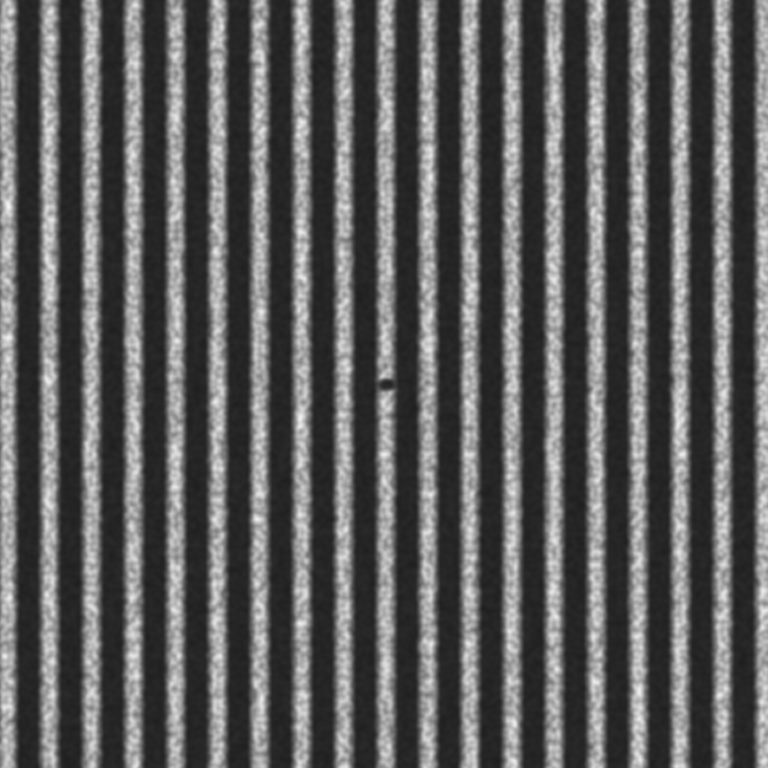
Reproduce this pattern procedurally as a WebGL 2 fragment shader.

```glsl
#version 300 es
precision highp float;

uniform vec2 u_resolution;
out vec4 fragColor;

const float LINE_PITCH = 0.05477;
const float CENTRE_LINE_X = 0.5026;
const float LINE_HALF_WIDTH = 0.01025;
const float EDGE_SOFTNESS = 0.00725;
const vec2 GAP_CENTRE = vec2(0.5036, 0.4990);
const vec2 GAP_RADIUS = vec2(0.0135, 0.0085);
const float DARK_GREY = 0.145;
const float LINE_GREY = 0.72;

// Unit gradient direction for a lattice point
vec2 latticeGradient(vec2 cell) {
    vec3 p = fract(vec3(cell.xyx) * vec3(0.1031, 0.1030, 0.0973));
    p += dot(p, p.yzx + 33.33);
    float angle = 6.28319 * fract((p.x + p.y) * p.z);
    return vec2(cos(angle), sin(angle));
}

// Gradient noise, centred on zero
float gradientNoise(vec2 p) {
    vec2 cell = floor(p);
    vec2 f = fract(p);
    vec2 blend = f * f * f * (f * (f * 6.0 - 15.0) + 10.0);
    float a = dot(latticeGradient(cell), f);
    float b = dot(latticeGradient(cell + vec2(1.0, 0.0)), f - vec2(1.0, 0.0));
    float c = dot(latticeGradient(cell + vec2(0.0, 1.0)), f - vec2(0.0, 1.0));
    float d = dot(latticeGradient(cell + vec2(1.0)), f - vec2(1.0));
    return mix(mix(a, b, blend.x), mix(c, d, blend.x), blend.y);
}

// Fine speckle over broader mottling
float grain(vec2 uv) {
    return 0.24 * gradientNoise(uv * 118.0 + 7.3)
         + 0.18 * gradientNoise(uv * 61.0 + 41.7)
         + 0.07 * gradientNoise(uv * vec2(23.0, 17.0) + 83.1);
}

// Distance to the axis of the nearest vertical line
float lineDistance(float x, float axisX, float pitch) {
    return abs(fract((x - axisX) / pitch + 0.5) - 0.5) * pitch;
}

// Soft line profile: one on the axis, zero between lines
float lineProfile(float dist, float halfWidth, float softness) {
    return 1.0 - smoothstep(halfWidth - softness, halfWidth + softness, dist);
}

// Soft elliptical break: one at its centre, zero far away
float breakMask(vec2 uv, vec2 centre, vec2 radius) {
    vec2 q = (uv - centre) / radius;
    float r2 = dot(q, q);
    return exp(-r2 * r2);
}

void main() {
    vec2 uv = gl_FragCoord.xy / u_resolution;
    float pixel = 1.0 / u_resolution.x;

    // Lines with slightly ragged edges
    float raggedness = 0.0016 * gradientNoise(uv * vec2(55.0, 75.0) + 19.4);
    float dist = lineDistance(uv.x, CENTRE_LINE_X, LINE_PITCH) + raggedness;
    float line = lineProfile(dist, LINE_HALF_WIDTH, max(EDGE_SOFTNESS, pixel));

    // Single break in the central line
    float gap = breakMask(uv, GAP_CENTRE, GAP_RADIUS);
    line *= 1.0 - 0.95 * gap;

    // Strong grain on the lines, faint grain between them
    float speckle = grain(uv);
    float grey = mix(DARK_GREY + 0.11 * speckle, LINE_GREY + speckle, line);
    grey -= 0.02 * gap;

    fragColor = vec4(vec3(clamp(grey, 0.0, 1.0)), 1.0);
}
```
